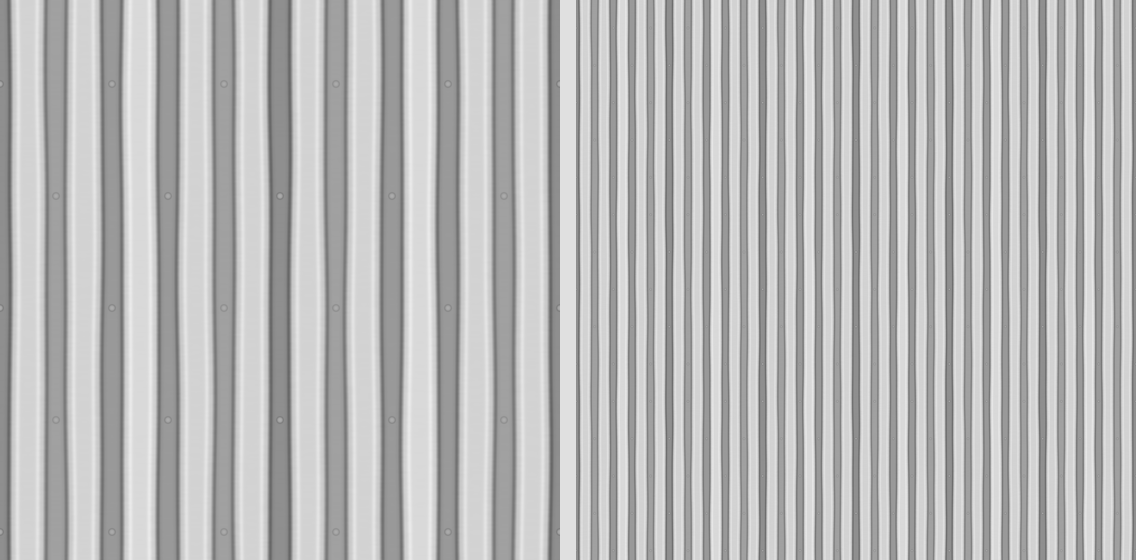
Left: one tile. Right: repeated 3 by 3.
Give the GLSL for this texture, as a Shadertoy shader.

```glsl
// Corrugated sheet metal: ten pale ridges between flat grey valleys, with rivets.
// A 1D height-like profile gives the shading; wrapped sines bend the creases,
// and a tone that repeats every five valleys marks the panels. Tiles both ways.

const float RIDGES = 10.0;          // repeats across
const float PANEL = 5.0;            // valleys per panel
const float RIVET_ROWS = 5.0;
const float RIVET_OFFSET = 0.05;    // height of the lowest row
const float RIVET_RADIUS = 0.0055;

// Distances from the valley centre, in repeats
const float CREASE_POS = 0.165;
const float SLOPE_END = 0.245;
const float GLINT_POS = 0.325;
const float GLINT_WIDTH = 0.038;

// Grey levels
const float VALLEY_GREY = 0.604;
const float CREASE_GREY = 0.45;
const float SLOPE_GREY = 0.79;
const float RIDGE_GREY = 0.825;
const float GLINT_GAIN = 0.065;
const float RIVET_GREY = 0.68;

const float BEND = 0.011;           // crease wander, in repeats
const float GRAIN = 0.012;
const vec2 GRAIN_CELLS = vec2(60.0, 256.0);
const float TAU = 6.2831853;

float hash(vec2 p) {
    vec3 q = fract(vec3(p.xyx) * 0.1031);
    q += dot(q, q.yzx + 33.33);
    return fract((q.x + q.y) * q.z);
}

// Value noise that wraps over the unit square
float wrappedNoise(vec2 uv, vec2 cells) {
    vec2 p = uv * cells, i = floor(p), f = fract(p);
    f = f * f * (3.0 - 2.0 * f);
    vec2 a = mod(i, cells), b = mod(i + 1.0, cells);
    return mix(mix(hash(a), hash(vec2(b.x, a.y)), f.x),
               mix(hash(vec2(a.x, b.y)), hash(b), f.x), f.y);
}

// Slow sideways wander of one crease
float creaseBend(float y, float crease) {
    float sum = 0.0;
    for (float n = 1.0; n <= 3.0; n++)
        sum += sin(TAU * (n * y + hash(vec2(crease, n)))) / n;
    return BEND * sum;
}

// Valley tone: darkest where two panels meet
float valleyGrey(float valley) {
    float angle = TAU * valley / PANEL;
    return VALLEY_GREY - 0.009 * cos(angle) - 0.035 * cos(2.0 * angle);
}

// Ridge tone: the middle ridge of each panel is brightest
float ridgeGain(float ridge) {
    float fromMiddle = abs(mod(ridge, PANEL) - 2.0);
    return 0.025 * (1.0 - step(0.5, fromMiddle));
}

// Shading from valley floor over crease and slope to the ridge top
float profile(float d, float valley, float gain) {
    float grey = valleyGrey(valley);
    float crease = grey - VALLEY_GREY + CREASE_GREY;
    grey = mix(grey, grey - 0.025, smoothstep(0.06, 0.13, d));
    grey = mix(grey, crease, smoothstep(0.115, CREASE_POS, d));
    grey = mix(grey, SLOPE_GREY + gain, smoothstep(CREASE_POS, SLOPE_END, d));
    grey = mix(grey, RIDGE_GREY + gain, smoothstep(SLOPE_END, GLINT_POS, d));
    float glint = (d - GLINT_POS) / GLINT_WIDTH;
    return grey + GLINT_GAIN * exp(-glint * glint);
}

void mainImage(out vec4 fragColor, in vec2 fragCoord) {
    vec2 uv = fragCoord / iResolution.xy;
    float pixel = 1.0 / min(iResolution.x, iResolution.y);

    // Nearest valley and the side of it
    float u = uv.x * RIDGES;
    float nearest = floor(u + 0.5);
    float valley = mod(nearest, RIDGES);
    float side = step(nearest, u);
    float d = abs(u - nearest) + creaseBend(uv.y, 2.0 * valley + side);
    float grey = profile(d, valley, ridgeGain(floor(u)));

    // Brushed grain, stronger on the slopes
    float slope = smoothstep(0.14, 0.2, d) * (1.0 - smoothstep(0.28, 0.36, d));
    grey += GRAIN * (0.4 + slope) * (wrappedNoise(uv, GRAIN_CELLS) - 0.5);

    // Rivets: rows alternate between even and odd valleys
    float row = floor(uv.y * RIVET_ROWS);
    vec2 rivet = vec2(nearest / RIDGES, row / RIVET_ROWS + RIVET_OFFSET);
    float present = 1.0 - mod(valley + row, 2.0);
    float r = length(uv - rivet);
    float disc = 1.0 - smoothstep(-pixel, pixel, r - RIVET_RADIUS * 0.85);
    float rim = 1.0 - smoothstep(0.0, 0.0012 + pixel, abs(r - RIVET_RADIUS));
    float ring = 1.0 - smoothstep(0.0, 0.0008 + pixel, abs(r - RIVET_RADIUS * 0.5));
    grey = mix(grey, RIVET_GREY - 0.03 * ring, disc * present);
    grey -= 0.07 * rim * present;

    fragColor = vec4(vec3(grey), 1.0);
}
```
